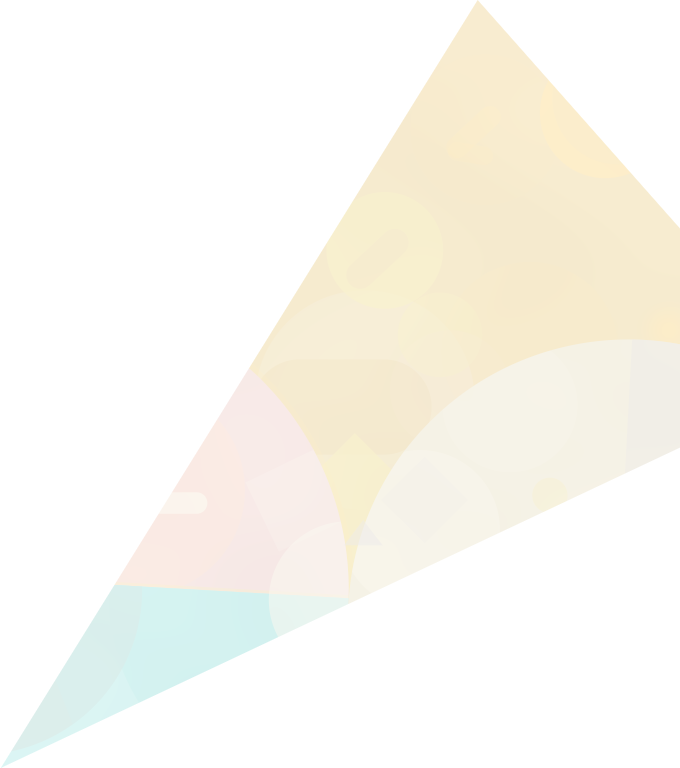
Give the GLSL for this background, as a WebGL 1 fragment shader.

```glsl
precision highp float;
// A pale triangular shard on white, filled with large pastel discs:
// honey above, rose and aqua at lower left, cream at lower right.
// Signed distances are layered as translucent tints, clipped to their region.

uniform vec2 u_resolution;

#define PAPER vec3(1.0)
#define HONEY vec3(0.965, 0.922, 0.812)
#define GOLD vec3(0.995, 0.930, 0.780)
#define LEMON vec3(0.973, 0.945, 0.810)
#define ROSE vec3(0.968, 0.915, 0.905)
#define SALMON vec3(0.982, 0.918, 0.887)
#define AQUA vec3(0.830, 0.950, 0.943)
#define MIST vec3(0.860, 0.922, 0.912)
#define CREAM vec3(0.963, 0.950, 0.902)
#define PEARL vec3(0.985, 0.975, 0.945)
#define SHADE vec3(0.930, 0.920, 0.915)
#define MOTTLE 0.003

float disc(vec2 p, vec2 center, float radius) {
  return length(p - center) - radius;
}

float pill(vec2 p, vec2 a, vec2 b, float radius) {
  vec2 ab = b - a;
  float t = clamp(dot(p - a, ab) / dot(ab, ab), 0.0, 1.0);
  return length(p - a - ab * t) - radius;
}

// Distance to the line a-b, negative on its right.
float side(vec2 p, vec2 a, vec2 b) {
  vec2 d = normalize(b - a);
  return d.x * (p.y - a.y) - d.y * (p.x - a.x);
}

float box(vec2 p, vec2 center, vec2 halfSize, float angle) {
  float c = cos(angle), s = sin(angle);
  vec2 q = p - center;
  q = abs(vec2(c * q.x + s * q.y, c * q.y - s * q.x)) - halfSize;
  return max(q.x, q.y);
}

void paint(inout vec3 color, float dist, vec3 tint, float opacity) {
  float cover = clamp(0.5 - dist * u_resolution.y, 0.0, 1.0);
  color = mix(color, tint, cover * opacity);
}

// Slow layered waves that vary the washes.
float wash(vec2 p) {
  float sum = 0.0;
  for (int i = 1; i <= 3; i++) {
    float f = float(i);
    sum += sin(p.x * 9.0 * f + 2.0 * sin(p.y * 7.0 * f + f)) / f;
  }
  return sum;
}

vec3 honeyRegion(vec2 p) {
  vec3 color = mix(HONEY, vec3(0.972, 0.922, 0.812), smoothstep(0.7, 1.0, p.y));
  // Upper discs and strokes
  paint(color, disc(p, vec2(0.632, 0.831), 0.098), GOLD, 0.10);
  paint(color, pill(p, vec2(0.595, 0.808), vec2(0.638, 0.848), 0.014), GOLD, 0.35);
  paint(color, pill(p, vec2(0.595, 0.803), vec2(0.630, 0.797), 0.012), GOLD, 0.30);
  paint(color, disc(p, vec2(0.788, 0.853), 0.085), GOLD, 0.75);
  paint(color, disc(p, vec2(0.805, 0.872), 0.086), HONEY, 0.35);
  // Middle discs
  paint(color, disc(p, vec2(0.690, 0.544), 0.115), GOLD, 0.20);
  paint(color, disc(p, vec2(0.475, 0.479), 0.143), CREAM, 0.30);
  paint(color, disc(p, vec2(0.501, 0.674), 0.076), LEMON, 0.75);
  paint(color, pill(p, vec2(0.469, 0.642), vec2(0.514, 0.684), 0.018), HONEY, 0.80);
  paint(color, disc(p, vec2(0.573, 0.564), 0.055), LEMON, 0.50);
  paint(color, pill(p, vec2(0.390, 0.470), vec2(0.500, 0.470), 0.062), HONEY * 0.99, 0.80);
  paint(color, disc(p, vec2(0.586, 0.492), 0.078), SALMON, 0.12);
  // Bright wedge and gold glint beside the lower discs
  paint(color, box(p, vec2(0.462, 0.330), vec2(0.075), 0.785), LEMON, 0.80);
  color = mix(color, GOLD, 0.8 * smoothstep(0.045, 0.0, length(p - vec2(0.870, 0.570))));
  return color;
}

void main() {
  vec2 p = gl_FragCoord.xy / u_resolution.y;
  vec3 color = honeyRegion(p);

  // Rose disc with its salmon core, bar and pale facet
  float rose = disc(p, vec2(0.068, 0.232), 0.386);
  paint(color, rose - 0.007, GOLD, 0.25);
  paint(color, rose, ROSE, 1.0);
  paint(color, max(rose, box(p, vec2(0.400, 0.355), vec2(0.065, 0.050), 0.45)), PEARL, 0.25);
  paint(color, disc(p, vec2(0.182, 0.362), 0.137), SALMON, 0.75);
  paint(color, pill(p, vec2(0.195, 0.345), vec2(0.256, 0.345), 0.014), PEARL, 0.70);

  // Aqua tip below a slanted horizon
  float aqua = max(rose, side(p, vec2(0.154, 0.238), vec2(0.453, 0.221)));
  paint(color, aqua - 0.004, LEMON, 0.40);
  paint(color, aqua, mix(AQUA, PAPER, 0.15), 1.0);
  paint(color, max(aqua, disc(p, vec2(0.391, 0.219), 0.249)), AQUA, 0.90);
  float mist = max(aqua, disc(p, vec2(-0.030, 0.232), 0.215));
  paint(color, mist, MIST, 0.80);
  paint(color, max(mist, side(p, vec2(0.098, 0.049), vec2(0.072, 0.115))), AQUA, 0.25);
  paint(color, max(rose, disc(p, vec2(0.452, 0.219), 0.102)), PEARL, 0.55);

  // Cream disc with lighter rounds and a shaded facet
  float cream = disc(p, vec2(0.818, 0.193), 0.365);
  paint(color, cream, CREAM, 1.0);
  paint(color, max(cream, disc(p, vec2(0.547, 0.310), 0.104)), PEARL, 0.40);
  paint(color, max(cream, box(p, vec2(0.553, 0.349), vec2(0.040), 0.785)), SHADE, 0.18);
  paint(color, max(cream, disc(p, vec2(0.664, 0.473), 0.088)), PEARL, 0.20);
  paint(color, max(cream, side(p, vec2(0.814, 0.388), vec2(0.823, 0.557))), SHADE, 0.45);
  paint(color, disc(p, vec2(0.716, 0.355), 0.023), LEMON, 0.40);
  float peak = max((abs(p.x - 0.473) + 0.76 * (p.y - 0.323)) * 0.8, 0.290 - p.y);
  paint(color, peak, SHADE, 0.50);

  color += MOTTLE * wash(p);

  // Shard outline
  vec2 tip = vec2(0.001, 0.0), apex = vec2(0.622, 1.0);
  float shard = max(side(p, tip, apex), side(p, apex, vec2(0.885, 0.703)));
  shard = max(shard, side(p, vec2(0.885, 0.417), tip));
  vec3 result = PAPER;
  paint(result, shard, color, 1.0);
  gl_FragColor = vec4(result, 1.0);
}
```
